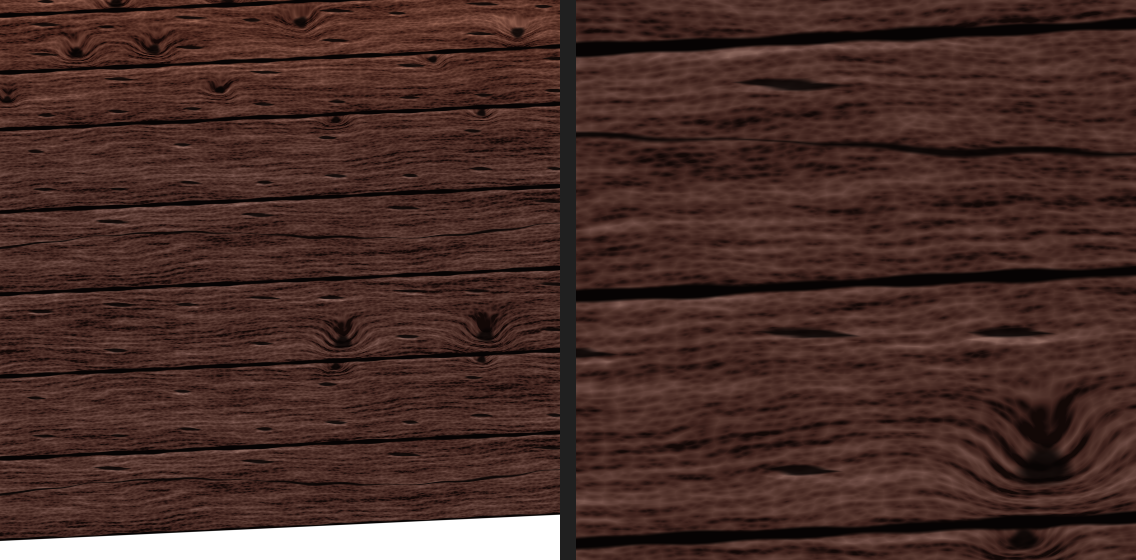
Left: the whole. Right: its middle third, enlarged.
A three.js fragment shader for this texture:

```glsl
varying vec2 vUv;

const float SLOPE = 0.047;
const float BOTTOM = 0.034;
const float WIDE = 0.1468;
const float NARROW = 0.102;
const float WIDE_COUNT = 5.0;
const float SEAM = 0.0032;
const float EDGE = 0.0013;
const float RING_FREQ = 560.0;
const float CHIP_PITCH = 0.13;
const float EYE_X = 0.23;
const vec3 SHADOW = vec3(0.07, 0.03, 0.025);
const vec3 DARK = vec3(0.24, 0.13, 0.11);
const vec3 MID = vec3(0.33, 0.21, 0.18);
const vec3 LIGHT = vec3(0.42, 0.29, 0.26);
const vec3 HIGHLIGHT = vec3(0.54, 0.40, 0.36);
const vec3 GAP = vec3(0.025, 0.012, 0.01);

vec2 hash2(vec2 p) {
  return fract(sin(vec2(dot(p, vec2(127.1, 311.7)), dot(p, vec2(269.5, 183.3)))) * 43758.5);
}

// Distance to the nearest scattered point
float cellular(vec2 p) {
  vec2 cell = floor(p);
  float nearest = 2.0;
  for (int j = -1; j <= 1; j++) {
    for (int i = -1; i <= 1; i++) {
      vec2 c = cell + vec2(float(i), float(j));
      nearest = min(nearest, length(c + hash2(c) - p));
    }
  }
  return nearest;
}

// Knot row: first x, step, step growth, height; plus grain eye height and knot radius
vec4 plankLayout(float kind, out float eye, out float radius) {
  eye = 0.49; radius = 0.008;
  if (kind < 0.5) return vec4(2.0, 1.0, 0.0, 0.5);
  eye = 0.63;
  if (kind < 1.5) return vec4(0.60, 0.26, 0.0, 0.93);
  eye = 0.59; radius = 0.015;
  if (kind < 2.5) return vec4(0.612, 0.255, 0.0, 0.22);
  eye = 0.14; radius = 0.008;
  if (kind < 3.5) return vec4(0.013, 0.38, 0.0, 0.52);
  eye = 0.5; radius = 0.012;
  if (kind < 4.5) return vec4(0.137, 0.075, 0.0625, 0.28);
  return vec4(0.207, 0.2, 0.0, 0.12);
}

vec3 woodRamp(float t) {
  t = clamp(t, 0.0, 1.0) * 4.0;
  vec3 c = mix(SHADOW, DARK, clamp(t, 0.0, 1.0));
  c = mix(c, MID, clamp(t - 1.0, 0.0, 1.0));
  c = mix(c, LIGHT, clamp(t - 2.0, 0.0, 1.0));
  return mix(c, HIGHLIGHT, clamp(t - 3.0, 0.0, 1.0));
}

void main() {
  // Tilted planks: wide below, narrow above; wide kinds repeat every three
  float x = vUv.x;
  float s = vUv.y - SLOPE * x - BOTTOM;
  float wideTop = WIDE * WIDE_COUNT;
  bool isWide = s < wideTop;
  float height = isWide ? WIDE : NARROW;
  float row = max(floor((isWide ? s : s - wideTop) / height), 0.0);
  float kind = isWide ? mod(row, 3.0) : row + 3.0;
  float y = (isWide ? s : s - wideTop) - row * height;
  float v = y / height;
  float eye, radius;
  vec4 knots = plankLayout(kind, eye, radius);

  // Grain bent by layered sines and by knots
  float wave = 0.004 * sin(x * 11.0 + kind * 2.1) + 0.002 * sin(x * 27.0 + v * 5.0 + kind)
             + 0.0007 * sin(x * 83.0 + v * 17.0);
  float bent = y + wave;
  float core = 0.0;
  float halo = 0.0;
  for (int i = 0; i < 4; i++) {
    float n = float(i);
    float lift = 0.36 * max(0.0, 1.0 - abs(n - 2.0));
    vec2 centre = vec2(knots.x + n * knots.y + n * n * knots.z, (knots.w + lift) * height);
    vec2 d = (vec2(x, y) - centre) * vec2(0.8, 1.0);
    float r = length(d) * (1.0 + 0.12 * sin(atan(d.y, d.x) * 3.0 + n)) / radius;
    float bump = exp(-r * r * 0.2);
    bent += radius * 2.2 * bump;
    halo += bump;
    core = max(core, 1.0 - smoothstep(0.45, 1.05, r));
  }

  // Growth rings opening into a pointed eye
  float dx = x - EYE_X;
  float spread = 0.11 * dx / sqrt(1.0 + dx * dx * 20.0);
  float g = length(vec2(bent - eye * height, spread));
  float rings = sin(g * RING_FREQ + 2.0 * sin(g * 130.0 + kind) + sin(x * 19.0));
  float patches = sin(g * 75.0 + kind * 1.7 + sin(x * 7.0 + kind)) * sin(x * 5.0 + v * 4.0 + kind * 2.0);

  // Fibres and pores
  vec2 grain = vec2(x, bent) + vec2(kind * 3.0, kind);
  float fine = cellular(grain * vec2(28.0, 250.0)) - 0.45;
  float coarse = cellular(grain * vec2(9.0, 85.0)) - 0.45;
  float pores = cellular(grain * vec2(120.0, 270.0)) - 0.45;
  float tone = 0.40 + 0.11 * rings + 0.12 * patches + 0.36 * fine + 0.28 * coarse + 0.32 * pores;
  tone += 0.10 * smoothstep(0.65, 1.0, vUv.y) + 0.06 * sin(x * 3.14) - 0.04;
  tone += 0.12 * halo * rings - 0.16 * halo;

  // Short lens-shaped chips, repeating every second cell
  vec2 q = vec2(x / CHIP_PITCH, v * 2.0);
  vec2 cell = floor(q);
  vec2 seed = hash2(vec2(mod(cell.x, 2.0), cell.y) + kind * 7.0);
  vec2 chip = (fract(q) - 0.35 - 0.3 * seed) * vec2(CHIP_PITCH, height * 0.5);
  float chipLength = 0.010 + 0.022 * seed.y;
  float taper = 0.0028 * (1.0 - pow(chip.x / chipLength, 2.0));
  float chipY = chip.y + 0.08 * chip.x + 0.002 * fine;
  float present = step(0.35, seed.x);
  float hole = present * (1.0 - smoothstep(-EDGE, EDGE, abs(chipY) - taper));
  tone += 0.25 * present * (1.0 - smoothstep(-EDGE, EDGE, abs(chipY + 0.004) - taper));

  // Long split along the first kind of plank
  float split = abs(y - height * (0.56 + 0.1 * sin(x * 6.28)) + 0.003 * coarse + 0.001 * sin(x * 70.0));
  float splitWidth = 0.0012 + 0.0009 * sin(x * 23.0 + 1.0);
  float crack = (1.0 - smoothstep(splitWidth - EDGE, splitWidth + EDGE, split)) * step(kind, 0.5);

  // Worn plank edges
  float top = height - y;
  tone += 0.22 * exp(-pow((top - 0.006) / 0.003, 2.0)) - 0.2 * exp(-y / 0.006);
  vec3 color = woodRamp(tone);
  color *= mix(vec3(1.0), vec3(1.08, 0.96, 0.87), smoothstep(0.65, 1.0, vUv.y));
  color = mix(color, GAP, max(max(core * 0.85, hole * 0.85), crack * 0.9));

  // Ragged seams and the blank strip under the last plank
  float ragged = SEAM + 0.0007 * sin(x * 31.0 + row) + 0.0006 * sin(x * 97.0) + 0.0015 * coarse;
  float seam = 1.0 - smoothstep(ragged - EDGE, ragged + EDGE, min(y, top));
  color = mix(color, GAP, seam);
  color = mix(vec3(1.0), color, smoothstep(-EDGE, EDGE, s));
  gl_FragColor = vec4(color, 1.0);
}
```
